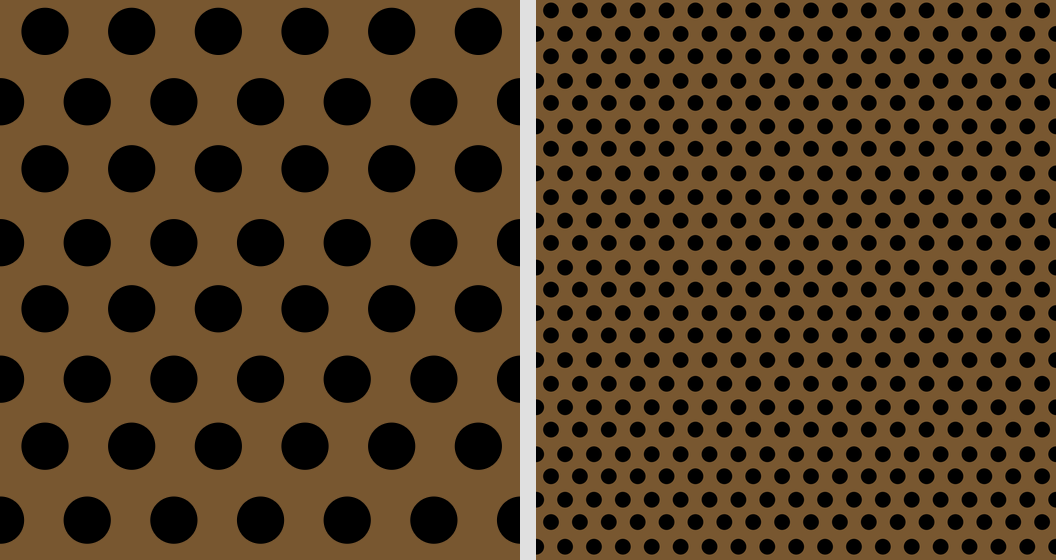
Left, the tile; right, the same tile 3 across and 3 down.
This pattern is drawn by a WebGL 2 fragment shader. Its source:

```glsl
#version 300 es
precision highp float;
// Black polka dots in staggered, slightly uneven rows on plain brown.
uniform vec2 u_resolution;
out vec4 outColor;

const float ASPECT = 476.0 / 512.0;
const float COLUMNS = 6.0;
const int ROWS = 8;

// Height of a row's centre, measured down from the top edge.
float rowCentre(int row) {
    vec4 offsets = vec4(0.0, 0.1257, 0.2454, 0.3774);
    return 0.056 + 0.4954 * float(row / 4) + offsets[row % 4];
}

// Signed distance to the nearest dot; wraps on both axes.
float dotsDistance(vec2 uv) {
    float nearest = 1.0;
    for (int row = 0; row < ROWS; row++) {
        float shift = row % 2 == 0 ? 0.5193 : 0.0063;
        float dx = (fract(uv.x * COLUMNS - shift + 0.5) - 0.5) * ASPECT / COLUMNS;
        float dy = fract(1.0 - uv.y - rowCentre(row) + 0.5) - 0.5;
        nearest = min(nearest, length(vec2(dx, dy)) - 0.0422);
    }
    return nearest;
}

void main() {
    vec2 uv = gl_FragCoord.xy / u_resolution;
    vec3 brown = vec3(0.47, 0.34, 0.19);

    // One-pixel soft edge between dot and ground.
    float pixel = 1.0 / u_resolution.y;
    float ground = clamp(dotsDistance(uv) / pixel + 0.5, 0.0, 1.0);
    outColor = vec4(brown * ground, 1.0);
}
```
